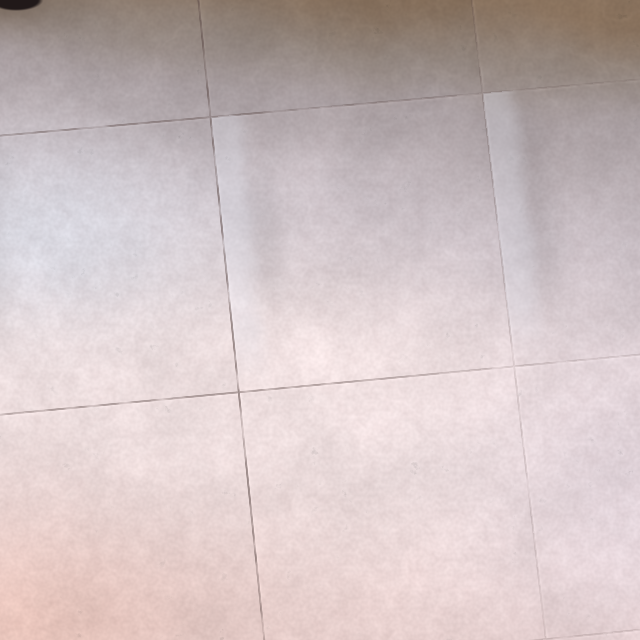
This texture is drawn by a three.js fragment shader. Its source:

```glsl
varying vec2 vUv;

#define TILE_SIZE vec2(0.440, 0.436)
#define TILE_TAPER vec2(0.013, 0.006)
#define TILE_ORIGIN vec2(0.413, 0.352)
#define TILE_SKEW vec2(0.103, -0.094)
#define JOINT_HALF_WIDTH 0.0009
#define EDGE_SOFTNESS 0.0014
#define JOINT_DARKNESS 0.55
#define BEVEL_WIDTH 0.007
#define MOTTLE 0.10
#define GRAIN 0.035
#define PIT_DARKNESS 0.09
#define TONE_VARIATION 0.025

const vec3 BLUSH = vec3(0.90, 0.81, 0.80);
const vec3 CREAM = vec3(0.93, 0.87, 0.87);
const vec3 MIST = vec3(0.78, 0.74, 0.76);
const vec3 ASH = vec3(0.66, 0.62, 0.63);
const vec3 TAUPE = vec3(0.57, 0.52, 0.49);
const vec3 BROWN = vec3(0.53, 0.44, 0.36);
const vec3 COOL_SHEEN = vec3(0.87, 0.88, 0.92);
const vec3 PEACH = vec3(0.91, 0.75, 0.70);
const vec3 LILAC = vec3(0.87, 0.82, 0.86);
const vec3 GROUT = vec3(0.36, 0.29, 0.28);

float hash(vec2 p) {
  return fract(sin(dot(p, vec2(127.1, 311.7))) * 43758.5);
}

vec2 gradient(vec2 cell) {
  float angle = 6.2832 * hash(cell);
  return vec2(cos(angle), sin(angle));
}

float gradientNoise(vec2 p) {
  vec2 i = floor(p), f = fract(p);
  vec2 w = f * f * f * (f * (f * 6.0 - 15.0) + 10.0);
  vec2 e = vec2(1.0, 0.0);
  float low = mix(dot(gradient(i), f), dot(gradient(i + e), f - e), w.x);
  float high = mix(dot(gradient(i + e.yx), f - e.yx),
                   dot(gradient(i + 1.0), f - 1.0), w.x);
  return mix(low, high, w.y);
}

float fbm(vec2 p) {
  float sum = 0.0, amplitude = 0.5;
  for (int i = 0; i < 5; i++) {
    sum += amplitude * gradientNoise(p);
    p = mat2(1.6, 1.2, -1.2, 1.6) * p + 7.3;
    amplitude *= 0.55;
  }
  return sum;
}

float glow(vec2 p, vec2 center, vec2 radius) {
  vec2 q = (p - center) / radius;
  return exp(-dot(q, q));
}

// Light falling off from the near floor to the shaded far edge
vec3 floorLight(vec2 p) {
  float s = p.y + 0.12 * (p.x - 0.5) + 0.06 * fbm(p * 3.0);
  vec3 c = mix(BLUSH, CREAM, smoothstep(0.0, 0.32, s));
  c = mix(c, MIST, smoothstep(0.42, 0.70, s));
  c = mix(c, ASH, smoothstep(0.68, 0.86, s));
  c = mix(c, TAUPE, smoothstep(0.84, 0.95, s));
  c = mix(c, BROWN, smoothstep(0.92, 1.03, s));
  c = mix(c, COOL_SHEEN, 0.75 * glow(p, vec2(0.06, 0.63), vec2(0.26, 0.14)));
  c = mix(c, PEACH, 0.7 * glow(p, vec2(0.0), vec2(0.32, 0.16)));
  return mix(c, LILAC, 0.6 * glow(p, vec2(1.0, 0.25), vec2(0.25, 0.30)));
}

void main() {
  vec2 p = vUv;

  // Slanted, slightly tapering tile grid
  vec2 pitch = TILE_SIZE - TILE_TAPER * p.yx;
  vec2 grid = (p + TILE_SKEW * p.yx - TILE_ORIGIN) / pitch;
  vec2 id = floor(grid);
  vec2 local = fract(grid);
  vec2 fromLow = local * pitch;
  vec2 fromHigh = (1.0 - local) * pitch;
  vec2 toJoint = min(fromLow, fromHigh);

  // Stone clouds, veins and grain, different on each tile
  vec2 q = p + 3.7 * vec2(hash(id), hash(id + 19.0));
  float cloud = fbm(q * 7.0 + 0.6 * fbm(q * 5.0));
  float vein = 1.0 - smoothstep(0.0, 0.05, abs(fbm(q * 5.0 + 21.0)));
  float fine = fbm(q * 45.0);
  vec3 color = floorLight(p);
  color *= 1.0 + TONE_VARIATION * (hash(id + 4.0) - 0.5);
  color *= 1.0 + MOTTLE * cloud + GRAIN * gradientNoise(q * 170.0);
  color *= 1.0 + MOTTLE * 0.7 * fine * vec3(0.8, 1.0, 1.0);
  color += 0.012 * vein;

  // Scattered pits gather in the darker clouds
  float pits = smoothstep(0.22, 0.42, fine) * smoothstep(0.15, -0.25, cloud);
  color *= 1.0 - PIT_DARKNESS * pits;

  // Pale strip and stained band along the left side of the middle row
  float row = smoothstep(0.0, 0.25, local.y) * step(0.0, grid.y) * step(grid.y, 1.0);
  float strip = 1.0 - smoothstep(0.03, 0.065, fromLow.x + 0.03 * cloud);
  color = mix(color, COOL_SHEEN, 0.30 * row * strip * step(0.0, grid.x));
  float stain = glow(fromLow, vec2(0.065, 0.22), vec2(0.03, 0.13));
  color *= 1.0 - 0.09 * row * stain * (0.7 + cloud);

  // Worn joints fade to the right and carry a pale bevel
  float wear = clamp(0.8 + 1.2 * gradientNoise(p * 38.0), 0.3, 1.0);
  float fade = 1.0 - smoothstep(0.4, 1.0, p.x);
  vec2 strength = vec2(0.12 + 0.88 * fade, 0.30 + 0.50 * fade) * wear;
  vec2 line = 1.0 - smoothstep(JOINT_HALF_WIDTH, JOINT_HALF_WIDTH + EDGE_SOFTNESS, toJoint);
  vec2 bevel = 1.0 - smoothstep(0.0, BEVEL_WIDTH, vec2(fromLow.x, fromHigh.y));
  color += 0.045 * max(bevel.x, bevel.y) * wear;
  float joint = max(line.x * strength.x, line.y * strength.y);
  color = mix(color, GROUT, JOINT_DARKNESS * joint);

  // Dark object and its warm shadow at the far left corner
  color = mix(color, BROWN * 0.75, 0.6 * glow(p, vec2(0.0, 1.0), vec2(0.10, 0.045)));
  float blob = length((p - vec2(0.025, 1.0)) / vec2(0.042, 0.017));
  color = mix(color, vec3(0.13, 0.10, 0.10), 1.0 - smoothstep(0.8, 1.05, blob));

  gl_FragColor = vec4(clamp(color, 0.0, 1.0), 1.0);
}
```
